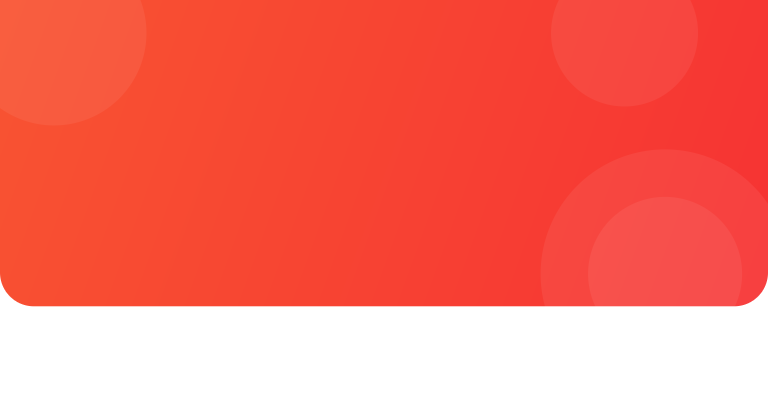
A Shadertoy shader for this background:

```glsl
// A red-orange header panel with rounded lower corners above a white strip.
// A slanted gradient fills the panel, and translucent white discs tint it.
// All lengths are fractions of the canvas width.

// Antialiased coverage of a shape from its signed distance
float coverage(float dist) {
    return clamp(0.5 - dist * iResolution.x, 0.0, 1.0);
}

float roundedBox(vec2 p, vec2 halfSize, float radius) {
    vec2 q = abs(p) - halfSize + radius;
    return length(max(q, 0.0)) + min(max(q.x, q.y), 0.0) - radius;
}

// Lays a faint white disc over a colour
vec3 addDisc(vec3 color, vec2 p, vec2 center, float radius) {
    float disc = coverage(length(p - center) - radius);
    return mix(color, vec3(1.0), 0.063 * disc);
}

void mainImage(out vec4 fragColor, in vec2 fragCoord) {
    vec2 p = fragCoord / iResolution.x;
    float top = iResolution.y / iResolution.x;

    // Gradient from orange at the upper left to red at the lower right
    float slope = dot(p - vec2(0.0, top), vec2(0.94, -0.34)) / 1.075;
    vec3 panel = mix(vec3(0.973, 0.328, 0.196), vec3(0.965, 0.198, 0.200),
                     clamp(slope, 0.0, 1.0));

    // Upper discs, then the concentric pair at the lower right
    panel = addDisc(panel, p, vec2(0.0703, 0.4727), 0.1204);
    panel = addDisc(panel, p, vec2(0.8132, 0.4727), 0.0957);
    panel = addDisc(panel, p, vec2(0.8660, 0.1590), 0.1621);
    panel = addDisc(panel, p, vec2(0.8660, 0.1590), 0.1003);

    // The panel runs past the upper edge, so only its lower corners show
    float edge = roundedBox(p - vec2(0.5, 0.6168), vec2(0.5), 0.044);
    fragColor = vec4(mix(vec3(1.0), panel, coverage(edge)), 1.0);
}
```
